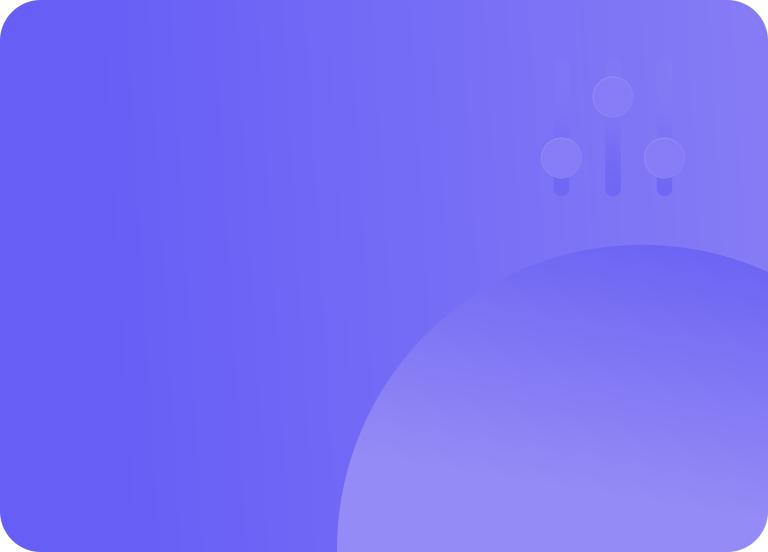
A WebGL 1 fragment shader for this background:

```glsl
precision highp float;
// Violet rounded card with a large gradient disc and three faint slider controls.

uniform vec2 u_resolution;

#define CORNER_RADIUS 0.074
#define DISC_CENTER vec2(1.163, 0.004)
#define DISC_RADIUS 0.5525
#define TRACK_X 1.0172
#define TRACK_SPACING 0.0933
#define TRACK_BOTTOM 0.6585
#define TRACK_TOP 0.882
#define TRACK_RADIUS 0.0141
#define KNOB_RADIUS 0.0371
#define KNOB_LOW 0.7138
#define KNOB_HIGH 0.8243

const vec3 DEEP = vec3(0.403, 0.368, 0.965);
const vec3 SOFT = vec3(0.520, 0.482, 0.962);
const vec3 PALE = vec3(0.585, 0.547, 0.963);
const vec3 DISC_TOP = vec3(0.430, 0.394, 0.955);

// Antialiased coverage of a signed distance
float cover(float d) {
  return clamp(0.5 - d * u_resolution.y, 0.0, 1.0);
}

float roundedBox(vec2 p, vec2 halfSize, float radius) {
  vec2 q = abs(p) - halfSize + radius;
  return length(max(q, 0.0)) + min(max(q.x, q.y), 0.0) - radius;
}

float verticalCapsule(vec2 p, float x, float y0, float y1, float radius) {
  return length(p - vec2(x, clamp(p.y, y0, y1))) - radius;
}

vec3 drawSlider(vec3 color, vec2 p, float x, float knobY) {
  // Track: faint light at the top, dark at the bottom
  float track = cover(verticalCapsule(p, x, TRACK_BOTTOM, TRACK_TOP, TRACK_RADIUS));
  float light = smoothstep(0.74, 0.87, p.y) * 0.10;
  float dark = (1.0 - smoothstep(0.65, 0.82, p.y)) * 0.85;
  color = mix(color, PALE, track * light);
  color = mix(color, DISC_TOP, track * dark);

  // Knob: translucent fill with a thin rim, brighter at the upper left
  vec2 k = p - vec2(x, knobY);
  float d = length(k) - KNOB_RADIUS;
  color = mix(color, mix(SOFT, PALE, 0.08), cover(d));
  float rim = cover(abs(d + 0.0012) - 0.0011);
  float facing = 0.5 + 0.35 * dot(k / KNOB_RADIUS, vec2(-0.7, 0.7));
  return mix(color, PALE, rim * facing);
}

void main() {
  vec2 p = gl_FragCoord.xy / u_resolution.y;
  vec2 size = u_resolution / u_resolution.y;

  // Background sweep from left to right
  float sweep = clamp((p.x + 0.06 * (p.y - 0.5) - 0.19) / 1.18, 0.0, 1.0);
  vec3 color = mix(DEEP, SOFT, sweep);

  // Large disc, slightly tilted gradient
  vec2 q = p - DISC_CENTER;
  float fall = clamp((DISC_RADIUS - q.y - 0.16 * q.x) / 0.47, 0.0, 1.0);
  vec3 disc = mix(DISC_TOP, PALE, fall);
  color = mix(color, disc, cover(length(q) - DISC_RADIUS));

  // Sliders, the middle knob raised
  for (int i = 0; i < 3; i++) {
    float n = float(i);
    float knobY = mix(KNOB_HIGH, KNOB_LOW, abs(n - 1.0));
    color = drawSlider(color, p, TRACK_X + n * TRACK_SPACING, knobY);
  }

  // White outside the rounded corners
  float card = cover(roundedBox(p - 0.5 * size, 0.5 * size, CORNER_RADIUS));
  gl_FragColor = vec4(mix(vec3(1.0), color, card), 1.0);
}
```
